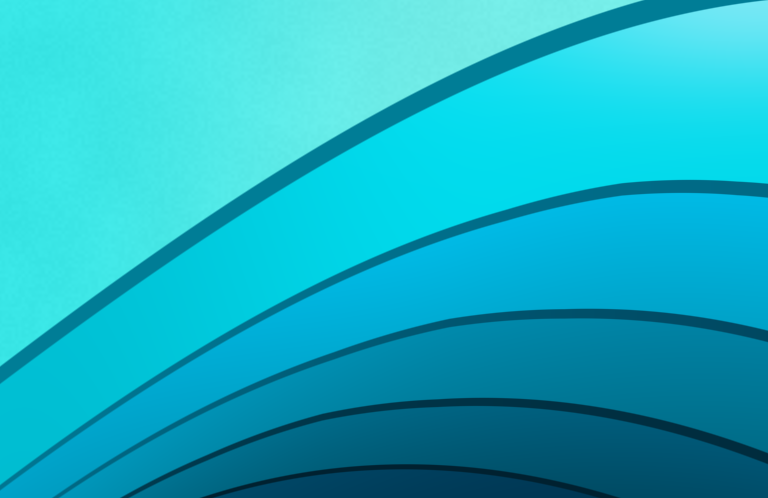
This background is drawn by a Shadertoy shader. Its source:

```glsl
float hash(vec2 p) {
    vec3 q = fract(p.xyx * vec3(0.1031, 0.1030, 0.0973));
    q += dot(q, q.yzx + 33.33);
    return fract((q.x + q.y) * q.z);
}

float valueNoise(vec2 p) {
    vec2 cell = floor(p), f = fract(p);
    f = f * f * (3.0 - 2.0 * f);
    return mix(mix(hash(cell), hash(cell + vec2(1, 0)), f.x),
               mix(hash(cell + vec2(0, 1)), hash(cell + vec2(1, 1)), f.x), f.y);
}

// Cubic through four heights at x = 0, 1/3, 2/3 and 1
float cubicHeight(vec4 h, float x) {
    float a = 3.0 * x, b = a - 1.0, c = a - 2.0, d = a - 3.0;
    return dot(h, vec4(-b * c * d / 6.0, a * c * d / 2.0, -a * b * d / 2.0, a * b * c / 6.0));
}

float coverBelow(float height, float y) {
    float dist = height - y;
    return smoothstep(-0.8, 0.8, dist / fwidth(dist));
}

// Dark rib with a shaded panel hanging beneath it
void addFold(inout vec3 color, vec2 uv, vec4 rim, vec2 thickness, float crease,
             vec3 rib, vec3 panel, float fade) {
    float top = cubicHeight(rim, uv.x);
    top += 0.006 * max(0.0, 1.0 - abs(uv.x - crease) / 0.15);
    float bottom = top - mix(thickness.x, thickness.y, uv.x);
    panel *= 1.0 - fade * max(bottom - uv.y, 0.0);
    color = mix(color, rib, coverBelow(top, uv.y));
    color = mix(color, panel, coverBelow(bottom, uv.y));
}

void mainImage(out vec4 fragColor, in vec2 fragCoord) {
    vec2 uv = fragCoord / iResolution.xy;
    float x = uv.x;

    // Pale wall with faint plaster grain
    vec3 color = mix(vec3(0.22, 0.90, 0.90), vec3(0.46, 0.93, 0.91), smoothstep(0.0, 0.65, x));
    vec2 grain = uv * vec2(1.54, 1.0);
    color += 0.018 * (valueNoise(grain * 150.0) - 0.5) + 0.02 * (valueNoise(grain * 9.0) - 0.5);

    // Bright panel, lit from the upper right
    vec2 toLight = (uv - vec2(1.0, 1.02)) / vec2(0.35, 0.2);
    vec3 cyan = mix(vec3(0.0, 0.75, 0.83), vec3(0.0, 0.87, 0.94), smoothstep(0.0, 0.65, x));
    cyan = mix(cyan, vec3(0.47, 0.91, 0.96), exp(-dot(toLight, toLight)));
    addFold(color, uv, vec4(0.264, 0.628, 0.906, 1.05), vec2(0.035, 0.05), -1.0,
            vec3(0.0, 0.49, 0.59), cyan, 0.06);

    // Deeper panels, from blue to near black
    addFold(color, uv, vec4(0.026, 0.366, 0.582, 0.631), vec2(0.011, 0.028), 0.81,
            mix(vec3(0.0, 0.46, 0.57), vec3(0.0, 0.41, 0.52), x),
            mix(vec3(0.0, 0.64, 0.79), vec3(0.0, 0.73, 0.90), smoothstep(0.0, 0.6, x)), 0.5);
    addFold(color, uv, vec4(-0.076, 0.232, 0.372, 0.336), vec2(0.008, 0.023), 0.585,
            mix(vec3(0.0, 0.42, 0.53), vec3(0.0, 0.28, 0.38), x),
            mix(vec3(0.0, 0.60, 0.74), vec3(0.0, 0.50, 0.63), x), 0.7);
    addFold(color, uv, vec4(-0.162, 0.124, 0.200, 0.090), vec2(0.007, 0.022), 0.42,
            mix(vec3(0.0, 0.24, 0.32), vec3(0.0, 0.17, 0.24), x),
            mix(vec3(0.0, 0.48, 0.60), vec3(0.0, 0.33, 0.45), x), 1.2);
    addFold(color, uv, vec4(-0.202, 0.032, 0.051, -0.122), vec2(0.006, 0.014), -1.0,
            vec3(0.0, 0.13, 0.19),
            mix(vec3(0.0, 0.33, 0.46), vec3(0.0, 0.18, 0.29), x), 1.0);

    fragColor = vec4(clamp(color, 0.0, 1.0), 1.0);
}
```
